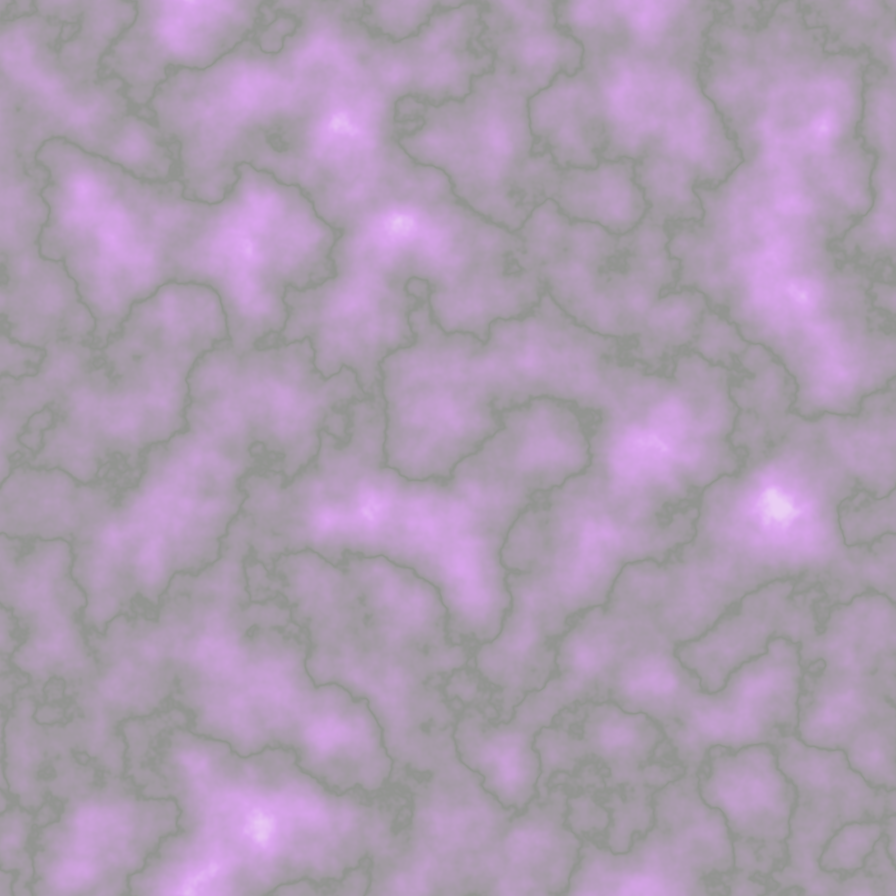
This texture is drawn by a WebGL 1 fragment shader. Its source:

```glsl
precision highp float;

uniform vec2 u_resolution;

// Random gradient with components in -1..1
vec2 hashGradient(vec2 cell, float seed) {
  vec3 q = fract(vec3(cell.xyx + seed * 17.31) * vec3(0.1031, 0.1030, 0.0973));
  q += dot(q, q.yzx + 33.33);
  return fract((q.xx + q.yz) * q.zy) * 2.0 - 1.0;
}

float cornerValue(vec2 cell, vec2 corner, vec2 f, float period, float seed) {
  return dot(hashGradient(mod(cell + corner, period), seed), f - corner);
}

// Gradient noise that wraps after a whole number of cells
float tiledNoise(vec2 p, float period, float seed) {
  vec2 cell = floor(p);
  vec2 f = p - cell;
  vec2 fade = f * f * f * (f * (f * 6.0 - 15.0) + 10.0);
  float low = mix(cornerValue(cell, vec2(0.0, 0.0), f, period, seed),
                  cornerValue(cell, vec2(1.0, 0.0), f, period, seed), fade.x);
  float high = mix(cornerValue(cell, vec2(0.0, 1.0), f, period, seed),
                   cornerValue(cell, vec2(1.0, 1.0), f, period, seed), fade.x);
  return mix(low, high, fade.y);
}

float fractalNoise(vec2 uv) {
  float sum = 0.0;
  float amplitude = 1.0;
  float period = 6.0;
  for (int octave = 0; octave < 6; octave++) {
    float seed = float(octave) + 3.0;
    // Shift each octave so that the lattices do not line up
    sum += amplitude * tiledNoise(uv * period + seed * 0.37, period, seed);
    amplitude *= 0.5;
    period *= 2.0;
  }
  return sum;
}

void main() {
  vec2 uv = gl_FragCoord.xy / u_resolution;

  // Folding the noise at zero leaves creases between soft clouds
  float cloud = abs(fractalNoise(uv)) * 5.0;

  vec3 grey = vec3(0.603, 0.598, 0.597);
  vec3 violetTint = vec3(0.090, 0.016, 0.120);
  vec3 color = grey + violetTint * min(cloud, 2.8);

  // Darker vein along each crease, pale glow on the highest peaks
  color -= vec3(0.030, 0.018, 0.030) * (1.0 - smoothstep(0.0, 0.3, cloud));
  color = mix(color, vec3(0.91, 0.80, 0.95), smoothstep(2.6, 3.5, cloud));

  gl_FragColor = vec4(color, 1.0);
}
```
